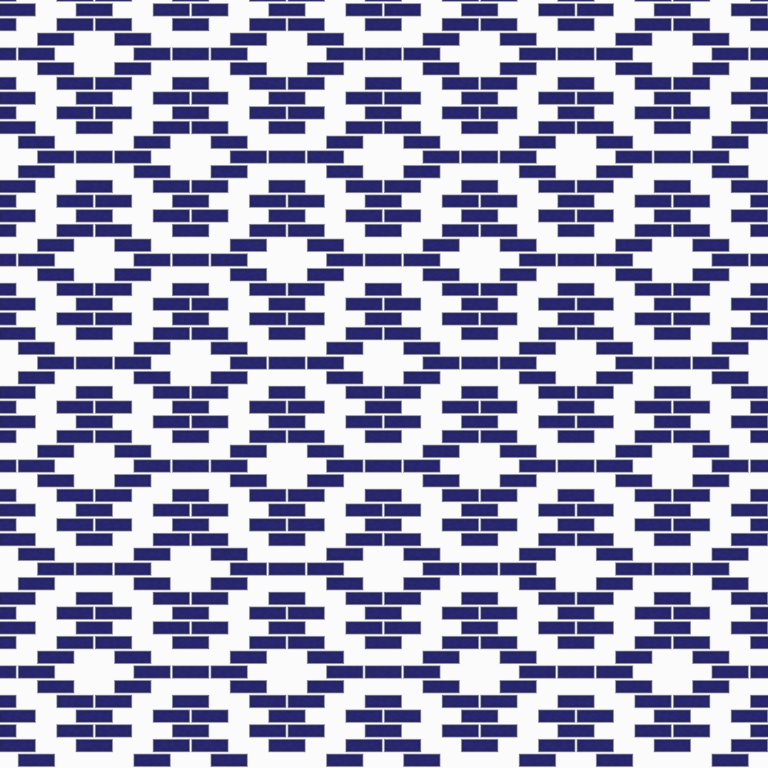
Reproduce this pattern procedurally as a Shadertoy shader.

```glsl
#define BRICK_STEP vec2(0.05018, 0.01916)  // brick pitch across and down
#define BRICK_HALF vec2(0.0237, 0.0081)    // half extents of one brick
#define ORIGIN vec2(0.2482, 0.9297)        // middle of one three-brick bar
#define PERIOD 5.0                         // bricks per repeat
#define BAND 7.0                           // rows per band
#define EDGE_SOFT 0.0015
#define PAPER vec3(0.985)
#define CORE vec3(0.16, 0.15, 0.44)
#define RIM vec3(0.15, 0.15, 0.365)
#define MOTTLE 0.008

float boxDistance(vec2 p, vec2 halfSize) {
    vec2 d = abs(p) - halfSize;
    return length(max(d, 0.0)) + min(max(d.x, d.y), 0.0);
}

// Decides whether a brick is laid; slot is its folded distance from the bar centre
bool brickLaid(float row, float slot) {
    bool middle = abs(slot - 1.25) < 0.5;
    if (row < 0.5) return slot < 1.5;                // three-brick bar
    if (row < 1.5 || row > 5.5) return middle;       // shoulders of the open diamond
    return !middle;                                  // stacked lozenges
}

// Faint unevenness of the ink from layered sines
float inkMottle(vec2 p) {
    return sin(p.x * 410.0 + 2.0 * sin(p.y * 290.0))
         * sin(p.y * 530.0 + 1.7 * sin(p.x * 170.0));
}

void mainImage(out vec4 fragColor, in vec2 fragCoord) {
    vec2 p = fragCoord / iResolution.y;
    vec2 grid = (p - ORIGIN) / BRICK_STEP * vec2(1.0, -1.0);

    // Row within the band; alternate bands shift by half a repeat
    float line = floor(grid.y + 0.5);
    float band = floor((line + 0.5) / BAND);
    float row = line - band * BAND;
    float across = grid.x + 0.5 * PERIOD * mod(band, 2.0);

    // Running bond: odd rows sit half a brick over
    float bond = 0.5 * mod(row, 2.0);
    float brick = floor(across - bond + 0.5) + bond;
    float slot = abs(mod(brick + 0.5 * PERIOD, PERIOD) - 0.5 * PERIOD);

    // Brick with a slightly darker rim
    vec2 local = vec2(across - brick, grid.y - line) * BRICK_STEP;
    float d = boxDistance(local, BRICK_HALF);
    float soft = max(EDGE_SOFT, 0.75 / iResolution.y);
    float cover = 1.0 - smoothstep(-soft, soft, d);
    if (!brickLaid(row, slot)) cover = 0.0;

    vec3 ink = mix(CORE, RIM, smoothstep(-0.0050, -0.0022, d));
    ink += MOTTLE * inkMottle(p);
    fragColor = vec4(mix(PAPER, ink, cover), 1.0);
}
```
